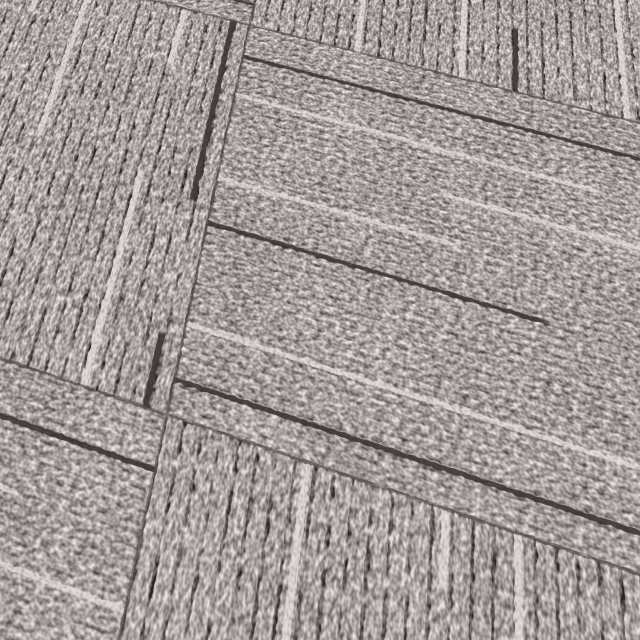
Reproduce this texture procedurally as a Shadertoy shader.

```glsl
// Checkered carpet tiles in perspective: flecked yarn, ribs, and pale and dark accent threads.
#define VANISH_Y 1.862            // height of the horizon above the top edge
#define VANISH_X vec2(0.794, -7.161)
#define TILE_ORIGIN vec2(-0.2124, 3.972)
#define TILE_SPAN vec2(0.36, -1.015)
#define TILE_SIZE vec2(0.87, 0.65) // approximate tile size in canvas units
#define RIB_COUNT 30.0
#define ROW_COUNT 50.0
#define SLOT_SPACING 0.118
#define FLECK_CONTRAST 0.66
#define DARK_YARN vec3(0.31, 0.27, 0.27)
#define LIGHT_YARN vec3(0.83, 0.80, 0.79)

vec2 gradientAt(ivec2 cell) {
    uint h = uint(cell.x) * 1597334673u ^ uint(cell.y) * 3812015801u;
    h = (h ^ (h >> 16)) * 2246822519u;
    h = (h ^ (h >> 13)) * 3266489917u;
    float angle = float(h >> 8) * (6.28318 / 16777216.0);
    return vec2(cos(angle), sin(angle));
}

float gradientNoise(vec2 p) {
    ivec2 c = ivec2(floor(p));
    vec2 f = fract(p);
    vec2 k = f * f * f * (f * (f * 6.0 - 15.0) + 10.0);
    float a = dot(gradientAt(c), f);
    float b = dot(gradientAt(c + ivec2(1, 0)), f - vec2(1, 0));
    float d = dot(gradientAt(c + ivec2(0, 1)), f - vec2(0, 1));
    float e = dot(gradientAt(c + ivec2(1, 1)), f - vec2(1, 1));
    return mix(mix(a, b, k.x), mix(d, e, k.x), k.y);
}

// Coverage of a thread with a smooth edge
float thread(float dist, float halfWidth, float aa) {
    return 1.0 - smoothstep(halfWidth - aa, halfWidth + aa, dist);
}

// Extent of an accent thread along its tile
float accentExtent(float slot, float along, bool ribbed) {
    if (slot < 0.0 || slot > 7.0 || slot == 5.0) return 0.0;
    if (ribbed) {
        if (slot == 0.0 || slot == 2.0) return 0.0;
        float dash = fract(along - 0.39 - 0.35 * slot);
        return smoothstep(0.0, 0.012, min(dash, 0.7 - dash));
    }
    float reach = 0.8 + 0.3 * cos(0.9 * slot + 0.7);
    float start = mod(slot, 4.0) == 2.0 ? 1.0 - along : along;
    return 1.0 - smoothstep(reach - 0.03, reach, start);
}

void mainImage(out vec4 fragColor, in vec2 fragCoord) {
    // Project the canvas onto the floor
    vec2 p = fragCoord / iResolution.xy;
    p.y = 1.0 - p.y;
    vec2 plane = ((p.x - VANISH_X) / (p.y + VANISH_Y) - TILE_ORIGIN) / TILE_SPAN;
    vec2 aaPlane = fwidth(plane) * 0.7;

    // Tile and its thread direction: x runs along, y runs across
    vec2 tile = floor(plane);
    vec2 local = plane - tile;
    bool ribbed = mod(tile.x + tile.y, 2.0) > 0.5;
    vec2 yarn = plane * TILE_SIZE;
    float aa = aaPlane.y;
    if (ribbed) {
        local = local.yx;
        yarn = yarn.yx + 7.0;
        aa = aaPlane.x;
    }

    // Flecked yarn
    float fleck = gradientNoise(vec2(yarn.x + 0.4 * yarn.y, yarn.y) * vec2(85.0, 150.0));
    float fuzz = gradientNoise((yarn + 3.0) * vec2(180.0, 250.0));
    float wear = gradientNoise(yarn * vec2(38.0, 20.0) + 11.0);
    float mottle = gradientNoise(yarn * 7.0 + 23.0);
    float shade = 0.70 + FLECK_CONTRAST * (fleck + 0.8 * fuzz) + 0.1 * mottle;
    float across = local.y + 0.004 * fleck;

    // Grooves between ribs, or fainter rows in the flat tiles
    float count = ribbed ? RIB_COUNT : ROW_COUNT;
    float groove = (0.5 - abs(fract(across * count) - 0.5)) / count;
    float depth = ribbed ? 0.62 : 0.24;
    shade -= depth * thread(groove, 0.0028, max(aa, 0.0015)) * smoothstep(-0.45, 0.2, wear);
    vec3 color = mix(DARK_YARN, LIGHT_YARN, clamp(shade, -0.25, 1.15));

    // Accent threads in evenly spaced slots
    float offset = ribbed ? 0.134 : 0.104;
    float slot = floor((local.y - offset) / SLOT_SPACING + 0.5);
    float accentDist = abs(across - offset - slot * SLOT_SPACING);
    float darkPeriod = 3.5 + 3.5 * mod(tile.x + floor((tile.y + 1.0) * 0.5), 2.0);
    bool darkAccent = mod(slot + 0.1, darkPeriod) < 0.9;
    vec3 accentColor = darkAccent ? DARK_YARN * 0.68 : LIGHT_YARN * 1.05;
    float accent = thread(accentDist, ribbed ? 0.0065 : 0.005, aa);
    accent *= accentExtent(slot, local.x, ribbed) * (0.9 + 0.4 * min(fuzz, 0.0));
    color = mix(color, accentColor + 0.08 * fuzz, accent);

    // Worn seams between tiles
    vec2 edge = 0.5 - abs(fract(plane + 0.003 * fleck) - 0.5);
    edge = 0.5 - abs(0.5 - edge);
    float seam = max(thread(edge.x, 0.0028, aaPlane.x), thread(edge.y, 0.0032, aaPlane.y));
    color = mix(color, DARK_YARN, seam * (0.65 + 0.5 * wear));

    fragColor = vec4(clamp(color, 0.0, 1.0), 1.0);
}
```
